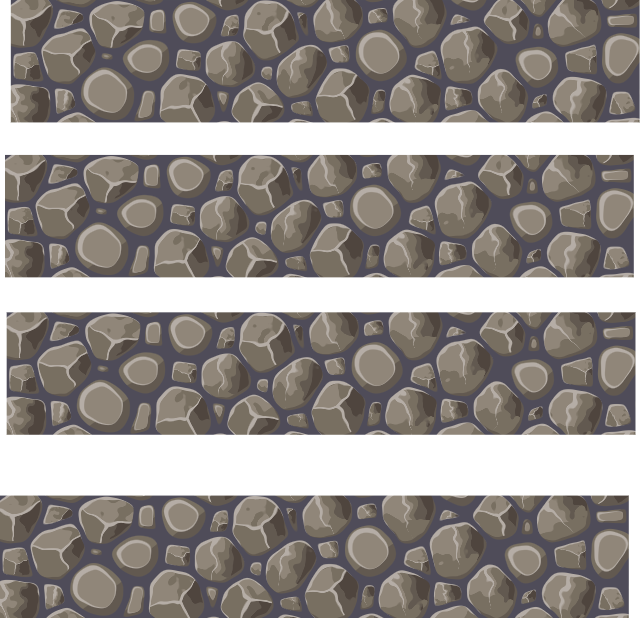
Reproduce this texture procedurally as a WebGL 1 fragment shader.

```glsl
precision highp float;
uniform vec2 u_resolution;

#define STRIP_SIZE vec2(1.0175, 0.1981)
#define STRIP_LEFTS vec4(0.0, 0.0108, 0.0081, 0.0175)
#define STRIP_BASES vec4(0.0, 0.2965, 0.5512, 0.8019)
#define CELL 0.0635
#define GAP 0.062
#define JITTER 0.5
#define MORTAR vec3(0.31, 0.30, 0.35)
#define LIGHT vec3(0.71, 0.68, 0.65)
#define FACE vec3(0.565, 0.525, 0.475)
#define OLIVE vec3(0.47, 0.435, 0.38)
#define SHADE vec3(0.385, 0.35, 0.315)
#define DEEP vec3(0.31, 0.27, 0.245)

vec2 hash2(vec2 p) {
  p = vec2(dot(p, vec2(127.1, 311.7)), dot(p, vec2(269.5, 183.3)));
  return fract(sin(p) * 43758.547);
}

float corner(vec2 i, vec2 f, vec2 o) {
  return dot(hash2(i + o) * 2.0 - 1.0, f - o);
}

float gradientNoise(vec2 p) {
  vec2 i = floor(p), f = fract(p), u = f * f * (3.0 - 2.0 * f);
  return mix(mix(corner(i, f, vec2(0.0)), corner(i, f, vec2(1.0, 0.0)), u.x),
             mix(corner(i, f, vec2(0.0, 1.0)), corner(i, f, vec2(1.0)), u.x), u.y);
}

vec2 noise2(vec2 p) {
  return vec2(gradientNoise(p), gradientNoise(p + 37.3));
}

float edge(float x, float aa) {
  return clamp(x / aa + 0.5, 0.0, 1.0);
}

// Boulders and pebbles alternate like a checkerboard
float isPebble(vec2 cell) {
  return mod(cell.x + cell.y, 2.0);
}

// Centre in xy, power weight in z
vec3 site(vec2 cell) {
  float weight = mix(0.34 + 0.26 * hash2(cell + 9.7).x, 0.04, isPebble(cell));
  return vec3(cell + 0.5 + JITTER * (hash2(cell) - 0.5), weight);
}

float power(vec2 p, vec3 s) {
  vec2 d = p - s.xy;
  return dot(d, d) - s.z;
}

// Egg-shaped lit top with a bright crescent around it
vec3 smoothStone(vec2 w, float depth, float lit, float aa) {
  float dome = depth + 0.13 * lit;
  vec3 col = mix(OLIVE, SHADE, edge(-lit - 0.3, aa));
  col = mix(col, LIGHT, edge(dome - 0.17, aa));
  return mix(col, FACE, edge(dome - 0.25 - 0.07 * (w.y - w.x), aa));
}

// Three facets meeting in a bright forked ridge
vec3 facetStone(vec2 w, float patches, float aa) {
  float fork = w.y - 0.45 * abs(w.x);
  vec3 col = mix(OLIVE, SHADE, edge(w.x, aa));
  col = mix(col, DEEP, edge(w.x - 0.35 + 0.3 * w.y + patches, aa));
  vec3 top = mix(FACE, OLIVE, edge(patches + 0.3 * w.x - 0.08, aa));
  col = mix(col, top, edge(fork, aa));
  float ridge = min(abs(fork), max(abs(w.x), w.y));
  return mix(col, LIGHT, edge(0.065 - 0.035 * length(w) - ridge, aa));
}

// Tall planes that darken to the right, split by a tapering streak
vec3 bandedStone(vec2 w, float patches, float aa) {
  float x = w.x + 0.22 * w.y + 0.6 * patches;
  vec3 col = mix(FACE, OLIVE, edge(x - 0.08, aa));
  col = mix(col, SHADE, edge(x - 0.32 - 0.2 * w.y, aa));
  col = mix(col, DEEP, edge(x - 0.62, aa));
  col = mix(col, OLIVE, edge(-0.35 - w.y - patches, aa));
  return mix(col, LIGHT, edge(0.045 + 0.06 * w.y - abs(x + 0.15), aa));
}

vec3 stoneColor(vec2 v, float depth, vec2 id, float aa) {
  vec2 h = hash2(id + 3.1);
  float turn = 1.1 * (h.y - 0.5);
  vec2 w = mat2(cos(turn), -sin(turn), sin(turn), cos(turn)) * v;
  w += 0.22 * noise2(v * 2.3 + id * 7.0) + 0.2 * (hash2(id + 5.7) - 0.5);
  float patches = 0.55 * gradientNoise(v * 2.6 + id * 5.0);
  float lit = dot(v, vec2(-0.6, 0.8));
  if (h.x < 0.28) return smoothStone(w, depth, lit, aa);
  vec3 col = h.x < 0.66 ? facetStone(w, patches, aa) : bandedStone(w, patches, aa);
  // Shaded underside and bright upper rim
  col = mix(col, SHADE, edge(-0.16 * lit - 0.03 + 0.2 * patches - depth, aa));
  return mix(col, LIGHT, edge(0.12 * lit + 0.25 * patches - depth, aa));
}

vec3 stoneWall(vec2 p, float pixel) {
  vec2 g = p / CELL;
  g += 0.14 * noise2(g * 0.9) + 0.035 * noise2(g * 3.1);
  // Find the stone that owns this point
  vec2 base = floor(g), id = base;
  float nearest = 1e3;
  for (int j = -2; j <= 2; j++)
    for (int i = -2; i <= 2; i++) {
      vec2 cell = base + vec2(float(i), float(j));
      float d = power(g, site(cell));
      if (d < nearest) { nearest = d; id = cell; }
    }
  // Blend its borders into one rounded outline
  vec3 own = site(id);
  float pebble = isPebble(id);
  float round = hash2(id + 3.1).x < 0.28 ? 8.0 : 15.0;
  float sharp = mix(round, 21.0, pebble), sum = 0.0;
  for (int j = -2; j <= 2; j++)
    for (int i = -2; i <= 2; i++) {
      if (i == 0 && j == 0) continue;
      vec3 other = site(id + vec2(float(i), float(j)));
      float border = 0.5 * (power(g, other) - nearest) / length(other.xy - own.xy);
      sum += exp(-sharp * border);
    }
  float depth = -log(sum) / sharp - GAP;
  float radius = mix(0.66, 0.25, pebble), aa = pixel / CELL;
  vec3 col = stoneColor((g - own.xy) / radius, depth / radius, id, aa / radius);
  return mix(MORTAR, col, edge(depth, aa));
}

void main() {
  float pixel = 1.0 / u_resolution.y;
  vec2 p = gl_FragCoord.xy * pixel;
  vec4 lefts = STRIP_LEFTS, bases = STRIP_BASES;
  // Pick the strip under this point; every strip shows the same wall
  vec2 local = vec2(0.0);
  float cover = 0.0;
  for (int k = 0; k < 4; k++) {
    vec2 q = p - vec2(lefts[k], bases[k]);
    vec2 inside = min(q, STRIP_SIZE - q);
    float c = edge(min(inside.x, inside.y), pixel);
    if (c > cover) { cover = c; local = q; }
  }
  vec3 col = vec3(1.0);
  if (cover > 0.0) col = mix(col, stoneWall(local, pixel), cover);
  gl_FragColor = vec4(col, 1.0);
}
```
